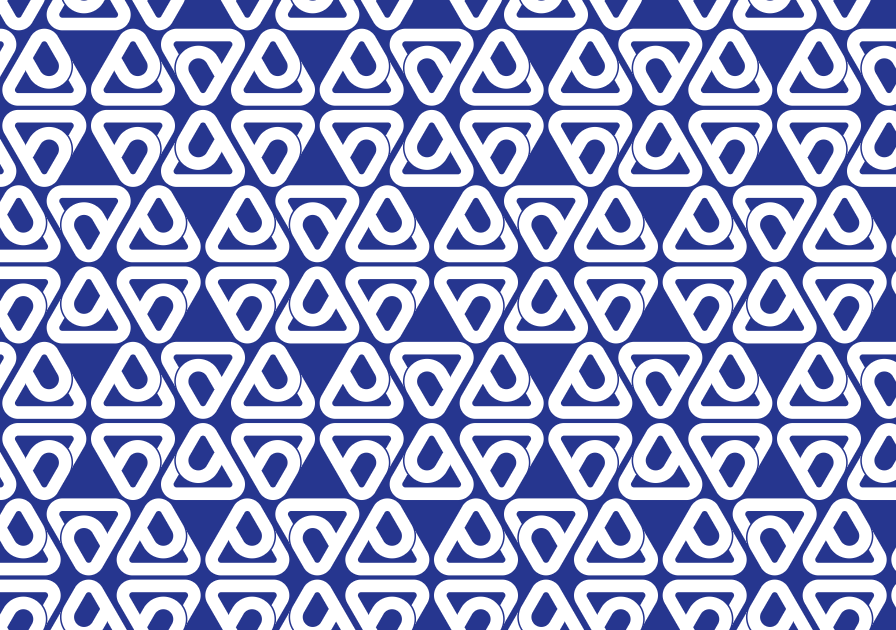
This pattern is drawn by a WebGL 2 fragment shader. Its source:

```glsl
#version 300 es
precision highp float;
// White rounded triangles, each with its outline curling into an inner loop, on blue.
// Rows mirror about horizontal lines; every other mirrored pair shifts by half a period.
// Each emblem is a triangle distance joined to a capsule ring with a thin slit.
uniform vec2 u_resolution;
out vec4 fragColor;

// Signed distance to an upright equilateral triangle centred on its centroid.
float triangleDistance(vec2 p, float halfSide) {
    const float k = 1.7320508;
    p.x = abs(p.x) - halfSide;
    p.y += halfSide / k;
    if (p.x + k * p.y > 0.0) p = vec2(p.x - k * p.y, -k * p.x - p.y) * 0.5;
    p.x -= clamp(p.x, -2.0 * halfSide, 0.0);
    return -length(p) * sign(p.y);
}

// Triangular frame whose right side curls back inside to form a loop.
float emblemDistance(vec2 p) {
    float body = triangleDistance(p, 22.5) - 13.5;
    float frame = abs(body + 5.4) - 5.4;

    // Capsule running from the loop centre up along the right side.
    vec2 axis = vec2(-0.5, 0.8660254);
    vec2 q = p - vec2(4.0, 7.4);
    float capsule = length(q - axis * max(dot(q, axis), 0.0));
    float loop = max(abs(capsule - 13.9) - 5.4, body);

    // Slit that parts the loop from the lower right corner.
    float slit = dot(q, vec2(0.8660254, 0.5)) > 0.0 ? abs(capsule - 19.95) - 0.65 : 100.0;
    return min(max(frame, -slit), loop);
}

void main() {
    // The canvas is 540 units high.
    float pixel = 540.0 / u_resolution.y;
    vec2 p = gl_FragCoord.xy * pixel;
    float period = 196.0;
    float pitch = 134.2;
    float firstMirror = floor((p.y - 45.0) / pitch);

    float d = 1000.0;
    for (int row = 0; row < 2; row++) {
        // Fold about the mirror line and stagger alternate pairs.
        float mirror = firstMirror + float(row);
        float y = abs(p.y - 45.0 - mirror * pitch);
        float x = p.x - 76.0 - 98.0 * mod(mirror + 1.0, 2.0);

        // Two upright emblems, then one turned by half a revolution.
        for (int i = 0; i < 3; i++) {
            bool turned = i == 2;
            float offset = turned ? 98.0 : 76.0 * float(i) - 38.0;
            float localX = mod(x - offset + 0.5 * period, period) - 0.5 * period;
            vec2 local = vec2(localX, y - (turned ? 41.3 : 28.3));
            d = min(d, emblemDistance(turned ? -local : local));
        }
    }

    vec3 blue = vec3(0.15, 0.21, 0.56);
    vec3 white = vec3(1.0);
    float coverage = clamp(0.5 - d / pixel, 0.0, 1.0);
    fragColor = vec4(mix(blue, white, coverage), 1.0);
}
```
